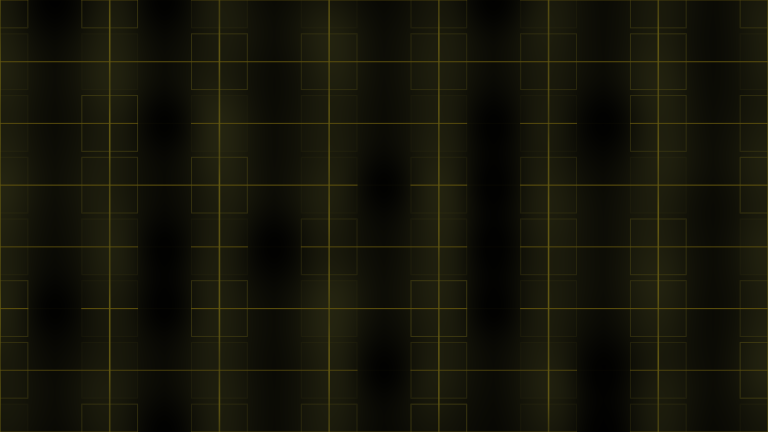
Give the GLSL for this background, as a WebGL 1 fragment shader.

```glsl
precision highp float;
// Dark olive lattice: seven by seven thin crossing lines, a faint square on each
// crossing, soft glow along the columns and random black pools between them.
// Lines are box-filtered distances; hashes and gradient noise vary the repeats.

uniform vec2 u_resolution;

const vec2 REPEATS = vec2(7.0, 7.0);
const float SQUARE_HALF = 0.0645;     // all lengths are in canvas heights
const float COLUMN_WIDTH = 0.0036;
const float ROW_WIDTH = 0.0025;
const float OUTLINE_WIDTH = 0.0021;
const float BROKEN_SHARE = 0.25;
const vec3 OLIVE = vec3(1.0, 0.99, 0.45);
const vec3 COLUMN_COLOR = vec3(0.38, 0.34, 0.07);
const vec3 ROW_COLOR = vec3(0.36, 0.31, 0.05);
const vec3 OUTLINE_COLOR = vec3(0.27, 0.25, 0.07);

float hash(vec2 cell) {
  return fract(sin(dot(cell, vec2(127.1, 311.7))) * 43758.55);
}

vec2 gradient(vec2 cell) {
  float angle = 6.2832 * hash(cell + 17.0);
  return vec2(cos(angle), sin(angle));
}

float gradientNoise(vec2 p) {
  vec2 i = floor(p);
  vec2 f = p - i;
  vec2 u = f * f * f * (f * (f * 6.0 - 15.0) + 10.0);
  vec2 e = vec2(0.0, 1.0);
  float low = mix(dot(gradient(i), f), dot(gradient(i + e.yx), f - e.yx), u.x);
  float high = mix(dot(gradient(i + e.xy), f - e.xy), dot(gradient(i + 1.0), f - 1.0), u.x);
  return mix(low, high, u.y);
}

// Part of a pixel covered by a line of the given width
float lineCoverage(float dist, float width, float pixel) {
  float overlap = min(dist + 0.5 * pixel, 0.5 * width) - max(dist - 0.5 * pixel, -0.5 * width);
  return clamp(overlap / pixel, 0.0, 1.0);
}

float squareDistance(vec2 p, float halfSize) {
  vec2 d = abs(p) - halfSize;
  return length(max(d, 0.0)) + min(max(d.x, d.y), 0.0);
}

// 1 where the row is interrupted between two columns
float isBroken(vec2 gap) {
  return step(hash(gap + 41.0), BROKEN_SHARE);
}

// Soft black pools centred on the broken gaps
float darkPools(vec2 grid, vec2 cellSize) {
  float pools = 0.0;
  float row = floor(grid.y + 0.5);
  for (int k = -1; k <= 1; k++) {
    vec2 gap = vec2(floor(grid.x), row + float(k));
    vec2 offset = (grid - gap - vec2(0.5, 0.0)) * cellSize / vec2(0.062, 0.08);
    pools += isBroken(gap) * exp(-dot(offset, offset));
  }
  return min(pools, 1.0);
}

void main() {
  vec2 uv = gl_FragCoord.xy / u_resolution;
  float pixel = 1.0 / u_resolution.y;
  vec2 cellSize = vec2(u_resolution.x / u_resolution.y, 1.0) / REPEATS;
  vec2 grid = uv * REPEATS;
  vec2 crossing = floor(grid + 0.5);
  vec2 local = (grid - crossing) * cellSize;
  vec2 gap = vec2(floor(grid.x), crossing.y);

  // Column glow, cloudy wear, pools and darker upper and lower edges
  float glow = exp(-pow(abs(local.x) / 0.085, 2.0));
  float cloud = gradientNoise(grid * vec2(0.9, 0.7) + 3.7);
  float pools = darkPools(grid, cellSize);
  float edgeFade = smoothstep(-0.12, 0.14, uv.y) * smoothstep(1.15, 0.9, uv.y);
  float tone = mix(0.038, 0.112, glow) * (1.0 + 0.45 * cloud);
  tone *= (1.0 - 0.85 * pools) * mix(0.55, 1.0, edgeFade);

  // Faintly filled squares
  float square = squareDistance(local, SQUARE_HALF);
  float inside = clamp(0.5 - square / pixel, 0.0, 1.0);
  tone += 0.009 * inside * hash(crossing + 5.0);
  vec3 color = tone * OLIVE;

  // Square outlines, from barely visible to clear
  float outlineStrength = mix(0.12, 0.85, pow(hash(crossing + 9.0), 2.0));
  float outline = lineCoverage(square, OUTLINE_WIDTH, pixel);
  color = mix(color, OUTLINE_COLOR, outline * outlineStrength);

  // Rows stop at the squares next to a broken gap
  float outsideSquare = smoothstep(SQUARE_HALF, SQUARE_HALF + pixel, abs(local.x));
  float rowStrength = mix(0.6, 1.0, hash(vec2(crossing.y, 2.0)));
  rowStrength *= 1.0 - 0.94 * isBroken(gap) * outsideSquare;
  color = mix(color, ROW_COLOR, lineCoverage(local.y, ROW_WIDTH, pixel) * rowStrength);

  // Columns run the full height with uneven brightness
  float wear = gradientNoise(vec2(crossing.x * 3.3, grid.y * 1.3));
  float columnStrength = clamp(0.85 + 0.5 * wear, 0.0, 1.0) * mix(0.7, 1.0, edgeFade);
  color = mix(color, COLUMN_COLOR, lineCoverage(local.x, COLUMN_WIDTH, pixel) * columnStrength);

  gl_FragColor = vec4(color, 1.0);
}
```
